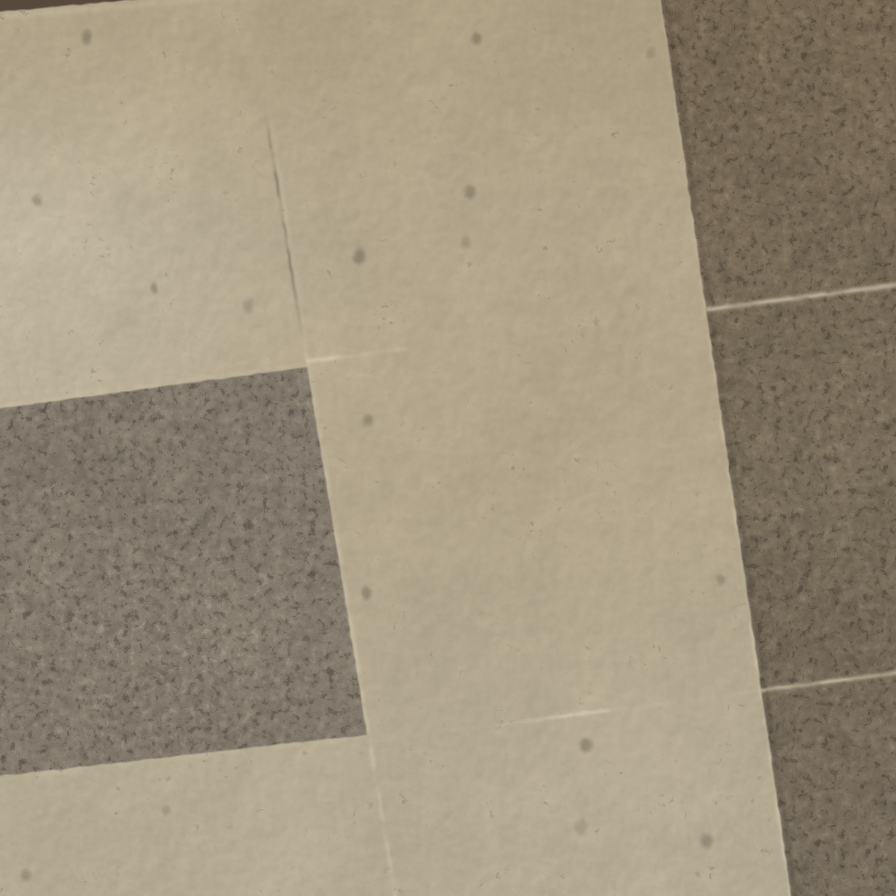
A Shadertoy shader for this texture:

```glsl
// Worn stone floor seen at a slant: pale limestone slabs, dark granite tiles.
// Tilted lines split the canvas into tiles; thin, broken bands draw the joints,
// and layered gradient noise gives each stone its mottling, pits and specks.

#define PALE_STONE   vec3(0.692, 0.640, 0.538)
#define COOL_STONE   vec3(0.708, 0.666, 0.574)
#define GREY_GRANITE vec3(0.508, 0.470, 0.418)
#define WARM_GRANITE vec3(0.465, 0.415, 0.343)
#define GROUT        vec3(0.730, 0.680, 0.590)
#define GLOW         vec3(0.060, 0.070, 0.082)
#define ROW_SLOPE    0.130
#define SPECKS       0.20
#define RELIEF       0.050
#define PIT_CELLS    8.0
#define PIT_DEPTH    0.20

vec2 hash2(vec2 p) {
    vec3 q = fract(vec3(p.xyx) * vec3(0.1031, 0.1030, 0.0973));
    q += dot(q, q.yzx + 33.33);
    return fract((q.xx + q.yz) * q.zy);
}

float gradientNoise(vec2 p) {
    vec2 i = floor(p), f = p - i;
    vec2 w = f * f * f * (f * (f * 6.0 - 15.0) + 10.0);
    vec2 e = vec2(0.0, 1.0);
    float a = dot(hash2(i) * 2.0 - 1.0, f);
    float b = dot(hash2(i + e.yx) * 2.0 - 1.0, f - e.yx);
    float c = dot(hash2(i + e.xy) * 2.0 - 1.0, f - e.xy);
    float d = dot(hash2(i + e.yy) * 2.0 - 1.0, f - e.yy);
    return mix(mix(a, b, w.x), mix(c, d, w.x), w.y);
}

float fbm(vec2 p) {
    float sum = 0.0, amp = 0.6;
    for (int i = 0; i < 4; i++) {
        sum += amp * gradientNoise(p);
        p = mat2(1.6, 1.2, -1.2, 1.6) * p + 7.3;
        amp *= 0.6;
    }
    return sum;
}

// Soft step across an edge, never sharper than one pixel
float side(float d) {
    float w = max(0.0016, 0.8 / iResolution.y);
    return smoothstep(-w, w, d);
}

// Soft line of the given half width
float band(float d, float halfWidth) {
    float w = halfWidth + 0.3 / iResolution.y;
    return exp(-d * d / (w * w));
}

// Scattered soft oval pits, at most one in each jittered cell
float pits(vec2 p) {
    vec2 cell = floor(p * PIT_CELLS);
    float sum = 0.0;
    for (int j = -1; j <= 1; j++)
    for (int i = -1; i <= 1; i++) {
        vec2 id = cell + vec2(i, j);
        vec2 centre = (id + 0.15 + 0.7 * hash2(id + 4.0)) / PIT_CELLS;
        vec2 kind = hash2(id + 51.0);
        vec2 d = (p - centre) * vec2(1.0, 0.8);
        float radius = mix(0.006, 0.011, kind.y);
        float depth = step(0.62, kind.x) * mix(0.45, 1.0, fract(kind.x * 17.0));
        sum += depth * (1.0 - smoothstep(0.2 * radius, radius, length(d)));
    }
    return sum;
}

void mainImage(out vec4 fragColor, in vec2 fragCoord) {
    vec2 uv = fragCoord / iResolution.xy;
    float wobble = 0.0016 * gradientNoise(uv * 75.0);

    // Signed distances to the joints: positive to the right, or above
    float rightEdge = uv.x - (0.883 - 0.145 * uv.y) + wobble;
    float midEdge = uv.x - (0.439 - 0.163 * uv.y) + wobble;
    float blockTop = uv.y - (0.544 + 0.135 * uv.x) + wobble;
    float blockBase = uv.y - (0.134 + 0.113 * uv.x) + wobble;
    float upperRow = uv.y - (0.552 + ROW_SLOPE * uv.x) + wobble;
    float lowerRow = uv.y - (0.119 + ROW_SLOPE * uv.x) + wobble;
    float cornerEdge = uv.y - (0.987 + 0.090 * uv.x) + wobble;

    // Shared noise layers; warping gives the specks ragged outlines
    float cloud = fbm(uv * 5.0);
    float mottle = fbm(uv * 24.0 + 11.0);
    vec2 warped = uv + 0.006 * vec2(mottle, fbm(uv * 31.0 + 47.0));
    float grain = fbm(warped * 85.0 + 29.0);
    float speck = fbm(warped * 110.0 + 63.0);
    float relief = fbm(warped * 58.0 + 83.0) - fbm(warped * 58.0 + vec2(83.25, 82.7));
    float wear = 0.3 + 0.7 * smoothstep(-0.15, 0.15, gradientNoise(uv * 32.0 + 5.0));

    // Pale slabs: cooler below, brighter at the left, lit from one side
    vec3 pale = mix(COOL_STONE, PALE_STONE, smoothstep(0.0, 0.6, uv.y));
    vec2 g = (uv - vec2(-0.04, 0.69)) / vec2(0.36, 0.26);
    pale += GLOW * exp(-dot(g, g));
    pale -= vec3(0.015, 0.018, 0.025) * smoothstep(0.7, 1.0, uv.y);
    pale *= 1.0 + 0.07 * cloud + 0.05 * mottle + 0.04 * grain + RELIEF * relief;
    float flaw = smoothstep(0.14, 0.36, speck) * smoothstep(0.0, 0.3, mottle);
    pale *= 1.0 - 0.12 * flaw;
    pale *= 1.0 - PIT_DEPTH * pits(uv + 0.008 * mottle);

    // Dark granite: grey block, warmer right column, dark specks and light flecks
    vec3 warm = WARM_GRANITE + vec3(0.008, 0.018, 0.030) * (0.8 - 1.4 * uv.y);
    vec3 dark = mix(GREY_GRANITE, warm, side(rightEdge));
    dark *= 1.0 + 0.20 * grain + 0.12 * mottle + 0.10 * cloud + 0.12 * relief;
    dark *= 1.0 - SPECKS * smoothstep(0.05, 0.32, speck);
    vec2 s = (uv - vec2(0.18, 0.28)) / vec2(0.15, 0.11);
    float flecks = smoothstep(0.08, 0.34, -speck);
    dark += (0.035 + 0.035 * exp(-dot(s, s))) * flecks;

    // Tile layout
    float block = side(-midEdge) * side(-blockTop) * side(blockBase);
    float column = side(rightEdge);
    vec3 col = mix(pale, dark, max(block, column));
    col = mix(col, vec3(0.34, 0.29, 0.24), side(cornerEdge));

    // Grout between the right-hand tiles
    float rows = max(band(upperRow, 0.0028), band(lowerRow, 0.0024));
    col = mix(col, GROUT, (0.55 + 0.4 * wear) * rows * column);

    // Faint row joints across the pale slabs
    float upperFade = side(midEdge) * (1.0 - smoothstep(0.40, 0.50, uv.x));
    float lowerFade = side(midEdge) * (0.2 + 0.8 * smoothstep(0.54, 0.64, uv.x)
                    * (1.0 - smoothstep(0.685, 0.71, uv.x)));
    float faint = band(upperRow, 0.0026) * upperFade + band(lowerRow, 0.0023) * lowerFade;
    col += 0.075 * faint * wear * (1.0 - column);

    // Long joints: worn bevels, a hairline crack, a shadow on the column
    float below = 1.0 - smoothstep(0.58, 0.64, uv.y);
    col += 0.05 * band(midEdge - 0.002, 0.0025) * below * wear;
    float crack = smoothstep(0.60, 0.72, uv.y) * (1.0 - smoothstep(0.80, 0.90, uv.y));
    col *= 1.0 - 0.20 * crack * wear * band(midEdge, 0.0018);
    col += 0.025 * band(midEdge - 0.004, 0.0025) * crack;
    col += 0.07 * band(rightEdge + 0.001, 0.0022) * wear * (1.0 - 0.6 * smoothstep(0.3, 0.8, uv.y));
    col *= 1.0 - 0.10 * band(rightEdge - 0.005, 0.0035) * (1.0 - rows);

    // Light rims along the block and the top corner
    float rim = band(blockTop - 0.003, 0.0025) + band(blockBase + 0.003, 0.0025);
    col += 0.022 * rim * wear * side(-midEdge);
    col += 0.03 * band(cornerEdge + 0.006, 0.004);

    fragColor = vec4(clamp(col, 0.0, 1.0), 1.0);
}
```
